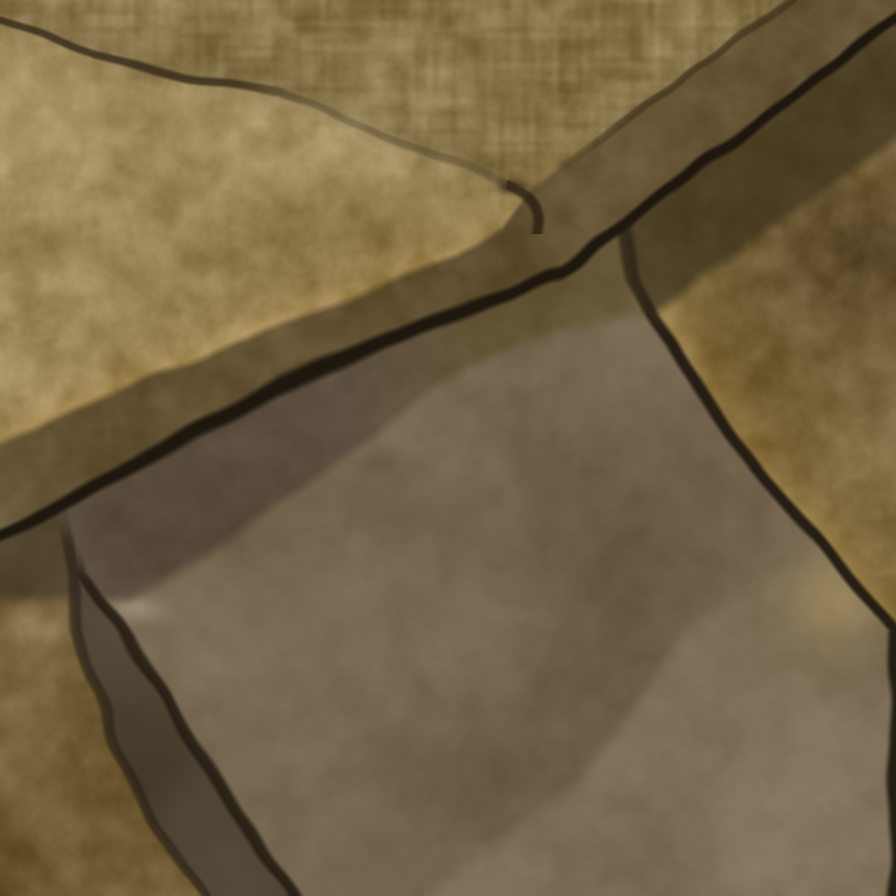
A WebGL 1 fragment shader for this texture:

```glsl
precision highp float;
// Worn stone slabs split by a diagonal crack, with a shaded ledge above a grey paving stone.
uniform vec2 u_resolution;

float hash(vec2 p) {
  vec3 q = fract(vec3(p.xyx) * 0.1031);
  q += dot(q, q.yzx + 33.33);
  return fract((q.x + q.y) * q.z);
}

float noise(vec2 p) {
  vec2 i = floor(p), f = fract(p);
  f = f * f * (3.0 - 2.0 * f);
  return mix(mix(hash(i), hash(i + vec2(1, 0)), f.x),
             mix(hash(i + vec2(0, 1)), hash(i + vec2(1, 1)), f.x), f.y);
}

float fbm(vec2 p) {
  float sum = 0.0, amp = 0.5;
  for (int i = 0; i < 5; i++) {
    sum += amp * noise(p);
    p = mat2(1.6, 1.2, -1.2, 1.6) * p + 7.3;
    amp *= 0.5;
  }
  return sum;
}

// Height gained along one segment of a path.
float rise(float x, vec2 a, vec2 b) {
  return (b.y - a.y) * clamp((x - a.x) / (b.x - a.x), 0.0, 1.0);
}

// Height of a six-point path at x.
float path(float x, vec2 a, vec2 b, vec2 c, vec2 d, vec2 e, vec2 f) {
  return a.y + rise(x, a, b) + rise(x, b, c) + rise(x, c, d) + rise(x, d, e) + rise(x, e, f);
}

float above(float d, float soft) { return smoothstep(-soft, soft, d); }

float stroke(float d, float halfWidth) {
  return 1.0 - smoothstep(halfWidth * 0.4, halfWidth * 1.5, abs(d));
}

float blob(vec2 p, vec2 center, vec2 size) {
  vec2 q = (p - center) / size;
  return exp(-dot(q, q));
}

void main() {
  vec2 uv = gl_FragCoord.xy / u_resolution;
  vec2 p = uv + 0.007 * (vec2(noise(uv * 23.0), noise(uv * 23.0 + 40.0)) - 0.5);
  float cloud = fbm(uv * 7.0) - 0.48;
  float grain = fbm(uv * 38.0 + 9.0) - 0.48;

  // Signed distances to the edges: positive is above, or to the right
  float crack = 0.85 * (p.y - path(p.x, vec2(0, 0.401), vec2(0.313, 0.57), vec2(0.43, 0.62),
    vec2(0.625, 0.694), vec2(0.69, 0.746), vec2(1, 0.978)));
  float ledge = 0.88 * (p.y - path(p.x, vec2(0, 0.503), vec2(0.13, 0.564), vec2(0.508, 0.714),
    vec2(0.56, 0.746), vec2(0.592, 0.792), vec2(1, 1.08)));
  float shade = 0.82 * (p.y - path(p.x, vec2(0.145, 0.33), vec2(0.234, 0.382), vec2(0.52, 0.59),
    vec2(0.64, 0.635), vec2(0.73, 0.65), vec2(1, 0.844)));
  float right = 0.78 * (p.x - path(p.y, vec2(0.295, 1), vec2(0.473, 0.846), vec2(0.564, 0.781),
    vec2(0.651, 0.73), vec2(0.688, 0.71), vec2(0.746, 0.697)));
  float gapLeft = 0.88 * (p.x - path(p.y, vec2(0, 0.228), vec2(0.08, 0.175), vec2(0.167, 0.13),
    vec2(0.297, 0.085), vec2(0.36, 0.083), vec2(0.43, 0.07)));
  float gapRight = 0.83 * (p.x - path(p.y, vec2(0, 0.33), vec2(0.1, 0.26), vec2(0.206, 0.195),
    vec2(0.29, 0.143), vec2(0.36, 0.088), vec2(0.43, 0.075)));
  float paleEdge = 0.75 * (p.y - path(p.x, vec2(0.48, 0), vec2(0.65, 0.128), vec2(0.71, 0.21),
    vec2(0.768, 0.297), vec2(0.885, 0.375), vec2(1, 0.41)));
  float seam = p.y - path(p.x, vec2(0, 0.98), vec2(0.104, 0.941), vec2(0.208, 0.915),
    vec2(0.313, 0.898), vec2(0.43, 0.85), vec2(0.573, 0.792));

  // Grey paving stone
  vec3 floorCol = vec3(0.455, 0.395, 0.305);
  float stain = blob(p, vec2(0.68, 0.42), vec2(0.13, 0.16)) + 0.8 * blob(p, vec2(0.51, 0.12), vec2(0.13, 0.09))
    + 0.7 * blob(p, vec2(0.66, 0.23), vec2(0.08, 0.1)) + 0.5 * blob(p, vec2(0.42, 0.485), vec2(0.022, 0.014));
  floorCol = mix(floorCol, vec3(0.385, 0.32, 0.245), min(stain, 1.0) * 0.85);
  floorCol = mix(floorCol, vec3(0.485, 0.43, 0.335), above(-paleEdge, 0.014) * step(0.47, p.x));
  floorCol += 0.12 * blob(p, vec2(0.155, 0.322), vec2(0.025, 0.014));
  floorCol += 0.12 * cloud + 0.06 * grain;

  // Ochre stones at the right and lower left
  vec3 rightCol = mix(vec3(0.46, 0.38, 0.225), vec3(0.37, 0.295, 0.17), blob(p, vec2(0.97, 0.72), vec2(0.12, 0.08)));
  rightCol += vec3(0.14, 0.11, 0.045) * exp(-max(right, 0.0) * 28.0) + 0.2 * cloud + 0.16 * grain;
  vec3 leftCol = vec3(0.43, 0.35, 0.2) + 0.15 * cloud + 0.15 * grain;
  leftCol += 0.1 * blob(p, vec2(0.05, 0.3), vec2(0.04, 0.018));

  vec3 col = mix(floorCol, rightCol, above(right, 0.004));
  col += vec3(0.11, 0.09, 0.03) * blob(p, vec2(0.93, 0.33), vec2(0.05)) * above(-right, 0.004);
  col = mix(col, leftCol, above(-gapLeft, 0.004));

  // Shadow under the ledge
  vec3 shadow = mix(vec3(0.345, 0.295, 0.235), vec3(0.385, 0.325, 0.205), smoothstep(0.36, 0.56, p.x));
  shadow = mix(shadow, vec3(0.3, 0.25, 0.145), above(right, 0.006));
  shadow = mix(shadow, vec3(0.3, 0.25, 0.155), above(-gapLeft, 0.01));
  col = mix(col, shadow + 0.09 * cloud + 0.06 * grain, above(shade, 0.009));

  // Sunken strip and the cracks beside the paving stone
  vec3 strip = vec3(0.305, 0.26, 0.195) + 0.12 * cloud;
  col = mix(col, strip, above(gapLeft, 0.005) * above(-gapRight, 0.005));
  float below = above(-crack, 0.004);
  float sideCracks = max(stroke(gapRight, 0.007) * 0.85 * above(0.37 - p.y, 0.03), stroke(gapLeft, 0.006) * 0.6 * above(0.41 - p.y, 0.02));
  sideCracks = max(sideCracks, stroke(right, 0.0065) * mix(0.95, 0.65, smoothstep(0.62, 0.7, p.y)));
  col = mix(col, vec3(0.13, 0.1, 0.065), sideCracks * below);

  // Ledge and upper slabs
  vec3 ledgeCol = vec3(0.385, 0.32, 0.2) + 0.14 * cloud + 0.1 * grain;
  col = mix(col, ledgeCol, above(crack, 0.004));
  float weave = noise(uv * vec2(150.0, 14.0)) + noise(uv * vec2(14.0, 150.0)) - 1.0;
  vec3 slab = mix(vec3(0.575, 0.495, 0.32), vec3(0.5, 0.425, 0.265), above(seam, 0.012));
  slab += 0.04 * blob(p, vec2(0.08, 0.73), vec2(0.3, 0.2)) + 0.22 * cloud + 0.2 * grain;
  slab += 0.06 * weave * above(seam, 0.06);
  slab += vec3(0.1, 0.065, 0.025) * exp(-max(ledge, 0.0) * 45.0) * smoothstep(0.75, 0.45, p.x);
  slab = mix(slab, vec3(0.2, 0.16, 0.1), stroke(seam, 0.005) * mix(0.8, 0.3, smoothstep(0.25, 0.36, p.x)) * step(p.x, 0.575));
  col = mix(col, slab, above(ledge, 0.006));
  col = mix(col, vec3(0.22, 0.17, 0.1), stroke(ledge, 0.005) * 0.65 * smoothstep(0.58, 0.72, p.x));

  // Chipped corner and the main crack
  float chip = stroke(length(p - vec2(0.555, 0.75)) - 0.046, 0.006) * step(0.565, p.x) * step(0.738, p.y) * step(p.y, 0.8);
  col = mix(col, vec3(0.16, 0.12, 0.07), max(chip * 0.8, 0.8 * blob(p, vec2(0.572, 0.793), vec2(0.016, 0.007))));
  col = mix(col, vec3(0.115, 0.09, 0.055), stroke(crack, 0.0065 + 0.003 * blob(p, vec2(0.3, 0.56), vec2(0.2))));
  gl_FragColor = vec4(clamp(col, 0.0, 1.0), 1.0);
}
```
